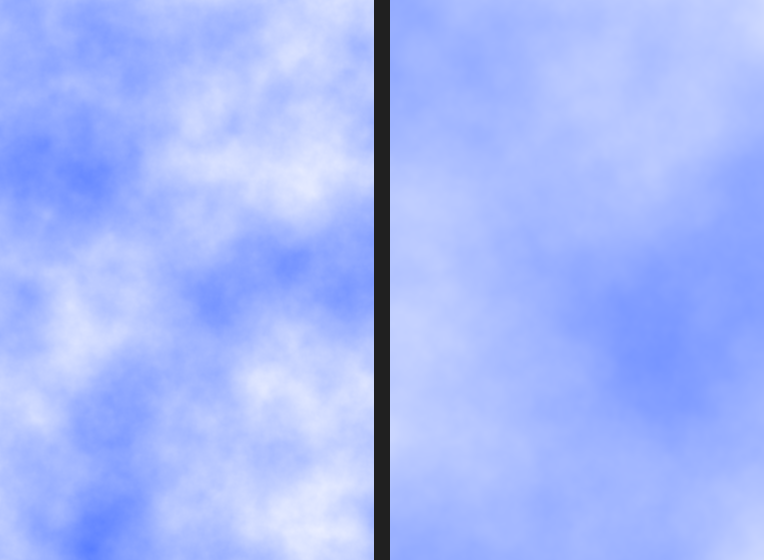
Left: the whole. Right: its middle third, enlarged.
A WebGL 1 fragment shader for this texture:

```glsl
precision highp float;
// Soft cloudy sky: fractal value noise blended from clear blue to white.
// Each octave is turned, halved in size and weakened; the sum is levelled
// by its mean and spread over the canvas, so cloud cover stays constant.

uniform vec2 u_resolution;

#define SKY_BLUE vec3(0.20, 0.376, 1.0)
#define CLOUD_WHITE vec3(1.0)
#define CELLS_ACROSS 3.2
#define OCTAVES 7
#define LEVEL_OCTAVES 3
#define OCTAVE_GAIN 0.53
#define OCTAVE_TURN 0.5
#define COVER_MEAN 0.582
#define COVER_SPREAD 0.127
#define SEED vec2(17.3, 41.7)

float hash(vec2 cell) {
  vec3 q = fract(cell.xyx * 0.1031);
  q += dot(q, q.yzx + 33.33);
  return fract((q.x + q.y) * q.z);
}

float valueNoise(vec2 p) {
  vec2 cell = floor(p);
  vec2 f = fract(p);
  vec2 s = f * f * (3.0 - 2.0 * f);
  float low = mix(hash(cell), hash(cell + vec2(1.0, 0.0)), s.x);
  float high = mix(hash(cell + vec2(0.0, 1.0)), hash(cell + vec2(1.0)), s.x);
  return mix(low, high, s.y);
}

// Sum of octaves, centred on zero
float clouds(vec2 p, int octaves) {
  float c = cos(OCTAVE_TURN);
  float s = sin(OCTAVE_TURN);
  mat2 turnAndHalve = 2.0 * mat2(c, s, -s, c);
  float sum = 0.0;
  float strength = 0.5;
  p = p * CELLS_ACROSS + SEED;
  for (int i = 0; i < OCTAVES; i++) {
    if (i >= octaves) break;
    sum += strength * (valueNoise(p) - 0.5);
    p = turnAndHalve * p + vec2(105.2, 139.4);
    strength *= OCTAVE_GAIN;
  }
  return sum;
}

// Mean and standard deviation of the clouds, from a coarse grid of samples
vec2 cloudLevels(vec2 extent) {
  float sum = 0.0;
  float squares = 0.0;
  for (int y = 0; y < 9; y++) {
    for (int x = 0; x < 6; x++) {
      vec2 spot = (vec2(float(x), float(y)) + 0.5) / vec2(6.0, 9.0);
      float c = clouds(spot * extent, LEVEL_OCTAVES);
      sum += c;
      squares += c * c;
    }
  }
  float mean = sum / 54.0;
  return vec2(mean, sqrt(max(squares / 54.0 - mean * mean, 1e-4)));
}

void main() {
  vec2 p = gl_FragCoord.xy / u_resolution.x;
  vec2 levels = cloudLevels(u_resolution / u_resolution.x);
  float density = (clouds(p, OCTAVES) - levels.x) / levels.y;
  float cover = clamp(COVER_MEAN + COVER_SPREAD * density, 0.0, 1.0);
  gl_FragColor = vec4(mix(SKY_BLUE, CLOUD_WHITE, cover), 1.0);
}
```
